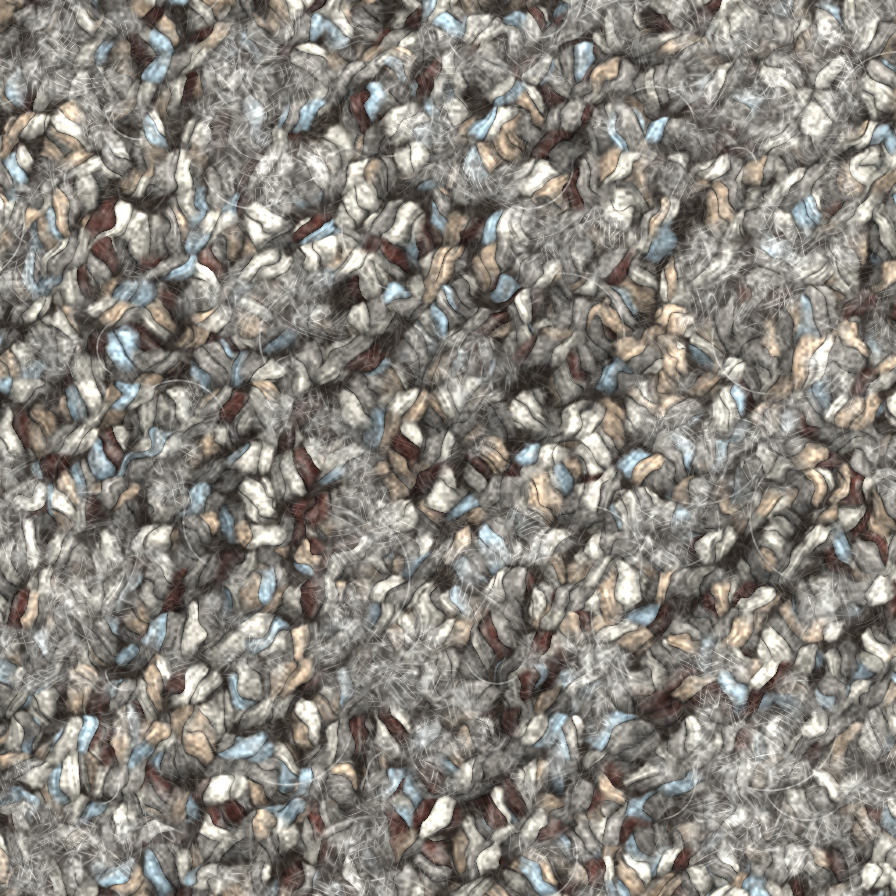
Reproduce this texture procedurally as a Shadertoy shader.

```glsl
// Chunky tweed weave: twisted yarn floats in cream, tan, blue and maroon under grey wool fuzz.

const float PI = 3.14159265;
const float CELL = 0.052;          // spacing of the weave
const float PLY_SPACING = 0.024;   // distance between plies along a yarn
const float PLY_SLANT = 0.85;      // lean of the plies across a yarn
const vec2 FLOAT_SIZE = vec2(0.037, 0.022);  // half length, half width
const float WARP = 0.026;          // irregularity of the weave
const float FRAY = 0.013;          // waviness of the yarn outlines
const float FUZZ_AMOUNT = 0.80;
const float BRIGHTNESS = 1.09;

const vec3 GAP = vec3(0.145, 0.122, 0.105);
const vec3 WOOL = vec3(0.49, 0.475, 0.45);
const vec3 CREAM = vec3(0.86, 0.84, 0.78);
const vec3 TAN = vec3(0.73, 0.64, 0.54);
const vec3 BLUE = vec3(0.64, 0.74, 0.79);
const vec3 MAROON = vec3(0.25, 0.15, 0.13);
const vec3 FUZZ_DARK = vec3(0.22, 0.20, 0.185);
const vec3 FUZZ_LIGHT = vec3(0.80, 0.80, 0.78);

float hash(vec2 p) {
    return fract(sin(dot(p, vec2(127.1, 311.7))) * 43758.5453);
}

vec2 hash2(vec2 p) {
    return vec2(hash(p), hash(p + 57.3));
}

float noise(vec2 p) {
    vec2 i = floor(p), f = fract(p);
    f = f * f * (3.0 - 2.0 * f);
    return mix(mix(hash(i), hash(i + vec2(1, 0)), f.x),
               mix(hash(i + vec2(0, 1)), hash(i + vec2(1, 1)), f.x), f.y);
}

vec2 rotate(vec2 p, float a) {
    float c = cos(a), s = sin(a);
    return vec2(c * p.x + s * p.y, c * p.y - s * p.x);
}

vec3 plyColour(float r) {
    if (r < 0.33) return WOOL;
    if (r < 0.62) return CREAM;
    if (r < 0.80) return TAN;
    if (r < 0.90) return BLUE;
    return MAROON;
}

// Colour of one yarn at q = (along, across), with lens-shaped plies
vec3 yarn(vec2 q, vec2 id) {
    float s = (q.x - PLY_SLANT * q.y) / PLY_SPACING + hash(id + 3.7);
    s += 0.5 * (noise(q * 70.0 + id * 5.0) - 0.5);
    float f = fract(s), across = q.y / FLOAT_SIZE.y;
    vec3 colour = plyColour(hash(id * 1.7 + floor(s) * 7.31));
    float bulge = sqrt(max(4.0 * f * (1.0 - f) - 0.45 * across * across, 0.0));
    vec2 along = rotate(q, atan(1.0, PLY_SLANT));
    float fibre = noise(along * vec2(45.0, 290.0) + id * 13.0);
    float worn = smoothstep(0.45, 0.95, noise(along * vec2(50.0, 120.0) + id * 3.0));
    colour = mix(colour, WOOL, 0.6 * worn);
    return colour * mix(0.35, 1.05, bulge) * (0.76 + 0.48 * fibre);
}

// Two layers of crossing floats, blended by height
vec3 weave(vec2 p, float ragged) {
    vec3 sum = GAP;
    float total = 1.0;
    for (int layer = 0; layer < 2; layer++) {
        float deep = float(layer);
        vec2 g = p / CELL + deep * vec2(0.5, 0.47);
        for (int k = 0; k < 9; k++) {
            vec2 cell = floor(g) + vec2(k % 3 - 1, k / 3 - 1);
            vec2 id = cell + deep * 91.0;
            vec2 d = (g - cell - 0.5 - 0.5 * (hash2(id) - 0.5)) * CELL;
            float upright = mod(cell.x + cell.y, 2.0);
            float angle = mix(0.12, 1.25, upright) + 0.8 * (hash(id + 8.1) - 0.5);
            vec2 q = rotate(d, angle);
            vec2 e = q / (FLOAT_SIZE * (0.8 + 0.35 * hash(id + 5.2)));
            float h = 1.0 - dot(e, e) + 0.6 * (ragged - 0.5);
            if (h <= 0.0) continue;
            float light = (0.68 + 0.46 * h + 0.24 * d.y / FLOAT_SIZE.y) * (1.0 - 0.28 * deep);
            vec3 colour = mix(GAP, yarn(q, id) * light, smoothstep(0.0, 0.48, h));
            float lift = h * (1.0 - 0.4 * deep) * (0.7 + 0.3 * hash(id + 2.4));
            float weight = exp(10.0 * lift) - 1.0;
            sum += colour * weight;
            total += weight;
        }
    }
    return sum / total;
}

// Fine crossing fibres from ridged, stretched noise
float fibres(vec2 p) {
    float strands = 0.0;
    vec2 bent = p + 0.018 * vec2(noise(p * 25.0), noise(p * 25.0 + 40.0));
    for (int i = 0; i < 4; i++) {
        vec2 q = rotate(bent, 0.35 + float(i) * 0.75);
        float n = noise(q * vec2(40.0, 180.0) + float(i) * 31.0);
        strands = max(strands, pow(1.0 - abs(2.0 * n - 1.0), 3.5) * noise(q * 60.0 + 9.0));
    }
    return strands;
}

// Sparse curled stray hairs
float strayHairs(vec2 p) {
    float cover = 0.0;
    vec2 g = p * 6.0;
    for (int k = 0; k < 9; k++) {
        vec2 cell = floor(g) + vec2(k % 3 - 1, k / 3 - 1);
        vec2 d = (g - cell - hash2(cell + 17.0)) / 6.0;
        float radius = 0.02 + 0.06 * hash(cell + 4.0);
        vec2 q = rotate(d, 2.0 * PI * hash(cell + 6.0));
        float arc = smoothstep(1.1, 0.7, abs(atan(q.y, q.x)));
        cover = max(cover, arc * smoothstep(0.0018, 0.0003, abs(length(q) - radius)));
    }
    return cover;
}

void mainImage(out vec4 fragColor, in vec2 fragCoord) {
    vec2 p = fragCoord / iResolution.y;
    vec2 bend = WARP * (vec2(noise(p * 9.0), noise(p * 9.0 + 70.0)) - 0.5);
    bend += FRAY * (vec2(noise(p * 48.0), noise(p * 48.0 + 30.0)) - 0.5);
    float ragged = 0.55 * noise(p * 75.0) + 0.45 * noise(p * 190.0);
    vec3 colour = weave(p + bend, ragged);

    // Wool fuzz in patches, thinner over the rest
    float strands = fibres(p);
    float patches = 0.6 * noise(p * 15.0 + 20.0) + 0.4 * noise(p * 42.0);
    float cover = FUZZ_AMOUNT * smoothstep(0.40, 0.70, patches);
    float relief = dot(colour, vec3(0.333));
    vec3 fuzz = mix(FUZZ_DARK, FUZZ_LIGHT, clamp(0.6 * relief + 0.7 * strands, 0.0, 1.0));
    colour = mix(colour, fuzz, cover);
    colour = mix(colour, FUZZ_LIGHT, 0.3 * strands + 0.4 * strayHairs(p));

    // Broad shading and fine grain
    colour *= BRIGHTNESS * (0.82 + 0.2 * noise(p * 5.0 + 11.0) + 0.16 * noise(p * 17.0));
    colour *= 0.78 + 0.44 * noise(p * 250.0);
    fragColor = vec4(clamp(colour, 0.0, 1.0), 1.0);
}
```
